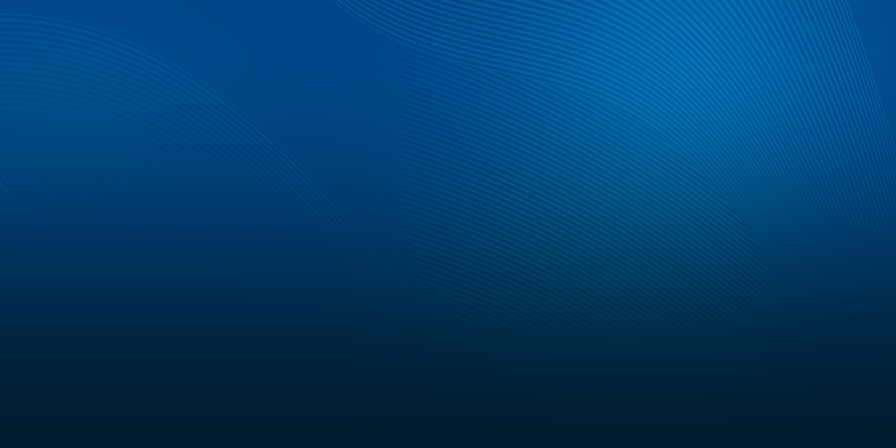
A WebGL 2 fragment shader for this background:

```glsl
#version 300 es
precision highp float;

uniform vec2 u_resolution;
out vec4 outColor;

const vec3 DEEP_NAVY = vec3(0.0, 0.105, 0.175);
const vec3 OCEAN_BLUE = vec3(0.0, 0.272, 0.525);
const vec3 CYAN_GLOW = vec3(0.01, 0.125, 0.13);
const vec3 TEAL_GLOW = vec3(0.0, 0.035, 0.018);
const vec3 LINE_TINT = vec3(0.01, 0.08, 0.09);

// Soft elliptical light, 1 at its centre
float glow(vec2 p, vec2 centre, vec2 radius) {
    vec2 d = (p - centre) / radius;
    return exp(-dot(d, d));
}

// Antialiased edge: 0 below zero, 1 above
float edge(float level) {
    float w = fwidth(level);
    return smoothstep(-w, w, level);
}

// Evenly spaced contour lines centred on zero, fading when too dense
float contours(float level, float spacing) {
    float phase = level / spacing;
    float density = length(vec2(dFdx(phase), dFdy(phase)));
    float wave = cos(6.2831853 * phase);
    return 0.5 * wave * (1.0 - smoothstep(0.4, 0.65, density));
}

// S-shaped sweep, rising from the upper left edge to the right edge
float sweepLevel(vec2 p) {
    float t = p.x - 0.74;
    return p.y - 1.0 + t * (0.823 + t * (-1.563 + t * 1.372));
}

// Gentle falling curves beneath the sweep
float slopeLevel(vec2 p) {
    float t = p.x - 1.17;
    return p.y + 0.47 * t + 0.3 * t * t;
}

// Parabolic arch on the left, positive beneath it
float archLevel(vec2 p) {
    return 0.97 - 0.75 * p.x * p.x - p.y;
}

vec3 background(vec2 p) {
    vec3 color = mix(DEEP_NAVY, OCEAN_BLUE, smoothstep(-0.05, 0.88, p.y));
    color += CYAN_GLOW * glow(p, vec2(1.53, 0.88), vec2(0.36, 0.4));
    color += TEAL_GLOW * glow(p, vec2(1.3, 0.5), vec2(0.36, 0.28));
    color += TEAL_GLOW * 0.8 * glow(p, vec2(0.15, 0.78), vec2(0.32, 0.2));
    return color;
}

void main() {
    vec2 p = gl_FragCoord.xy / u_resolution.y;
    vec3 color = background(p);

    // Wide ribbon between the sweep and its steep right border
    float sweep = sweepLevel(p);
    float above = edge(sweep);
    float ribbon = above * edge(0.97 - sweep);
    float ribbonLight = smoothstep(0.25, 0.85, p.y);
    float ribbonLines = contours(sweep, 0.0125 + 0.008 * smoothstep(0.0, 1.0, sweep));
    color += LINE_TINT * ribbon * ribbonLight * (0.25 + 1.1 * ribbonLines);

    // Fine falling lines, dissolving to the left and downwards
    float below = (1.0 - above) * smoothstep(0.75, 1.15, p.x);
    float belowLight = smoothstep(0.12, 0.55, p.y) * (1.0 - smoothstep(1.6, 1.85, p.x));
    float belowLines = contours(slopeLevel(p), 0.0128);
    color += LINE_TINT * below * belowLight * (0.12 + 0.95 * belowLines);

    // Left arch with lines fading inwards
    float arch = archLevel(p);
    float archLight = edge(arch) * exp(-5.5 * max(arch, 0.0)) * smoothstep(0.25, 0.7, p.y);
    float archLines = contours(arch, 0.014);
    color += LINE_TINT * archLight * (0.2 + 0.65 * archLines);

    // Small arc at the left border
    float arc = 0.31 - length(p - vec2(-0.24, 0.42));
    float arcLight = edge(arc) * exp(-20.0 * max(arc, 0.0)) * smoothstep(0.48, 0.6, p.y);
    color += LINE_TINT * arcLight * (0.15 + 0.4 * contours(arc, 0.014));

    outColor = vec4(clamp(color, 0.0, 1.0), 1.0);
}
```
